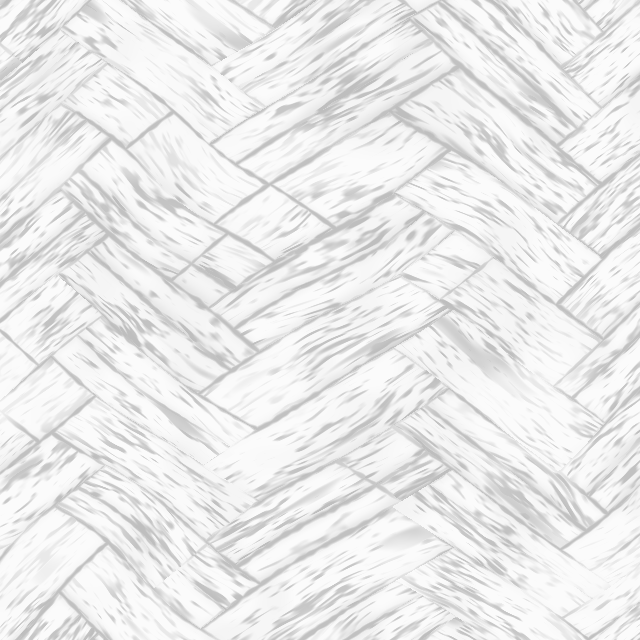
Give the GLSL for this texture, as a Shadertoy shader.

```glsl
// Pale, worn herringbone planks with fine streaked wood grain and grey seams.
#define REPEATS_DOWN 8.0    // planks per canvas height
#define PLANK_RATIO 3.0     // plank length in plank widths
#define SLOPE 0.75          // rise of the planks; gives two zigzags across
#define CENTER vec2(0.52, -0.04)
#define COLUMN_SWELL 0.03   // widens the middle column, narrows the outer ones
#define WOBBLE 0.035        // unevenness of the layout
#define SPLIT_CHANCE 0.38
#define SEAM_WIDTH 0.0055
#define GRAIN_AMOUNT 0.85
#define PALE vec3(0.985)
#define GREY vec3(0.745)

const float TAU = 6.2831853;

float hash(vec2 p) {
    vec3 q = fract(p.xyx * 0.1031);
    q += dot(q, q.yzx + 33.33);
    return fract((q.x + q.y) * q.z);
}

float noise(vec2 p) {
    vec2 i = floor(p), f = fract(p);
    f = f * f * (3.0 - 2.0 * f);
    return mix(mix(hash(i), hash(i + vec2(1, 0)), f.x),
               mix(hash(i + vec2(0, 1)), hash(i + vec2(1, 1)), f.x), f.y);
}

// Uneven canvas position, with columns of varied width.
vec2 warpLayout(vec2 p) {
    vec2 q = p - CENTER;
    q.x += 1.0 / 12.0 - COLUMN_SWELL * sin(TAU * q.x);
    return q + WOBBLE * (vec2(noise(p * 5.0), noise(p * 5.0 + 40.0)) - 0.5);
}

// Skewed herringbone: xy = position along and across the plank, zw = plank id.
vec4 herringbone(vec2 cell) {
    vec2 i = floor(cell), f = fract(cell);
    float m = mod(i.x - i.y, 2.0 * PLANK_RATIO);
    if (m < PLANK_RATIO)
        return vec4(m + f.x, f.y, i.x - m, i.y);
    float k = 2.0 * PLANK_RATIO - 1.0 - m;
    return vec4(k + f.y, f.x, i.x + 60.0, i.y - k + 90.0);
}

// Narrows the span around x at a random cut; returns 1 beyond the cut.
float splitSpan(float x, float cut, bool isSplit, inout vec2 span) {
    if (!isSplit) return 0.0;
    if (x < cut) { span.y = cut; return 0.0; }
    span.x = cut;
    return 1.0;
}

// Streaks along x: long strokes, thin fibres and short dashes.
float woodGrain(vec2 p, vec2 seed) {
    vec2 q = p + seed * 7.31;
    q.y += 0.05 * noise(q * vec2(5.0, 8.0)) + 0.008 * noise(q * vec2(16.0, 24.0));
    float fibres = noise(q * vec2(17.0, 145.0));
    float dashes = noise(q * vec2(48.0, 245.0));
    float patches = noise(q * vec2(7.0, 20.0)) - 0.5;
    float streaks = smoothstep(0.49, 0.82, 0.48 * fibres + 0.52 * dashes + 0.22 * patches);
    float strokes = smoothstep(0.8, 0.97, noise(q * vec2(6.0, 62.0) + 11.0));
    return max(streaks, 0.8 * strokes);
}

void mainImage(out vec4 fragColor, in vec2 fragCoord) {
    vec2 uv = fragCoord / iResolution.y;
    float pixel = 1.0 / iResolution.y;
    vec2 p = warpLayout(uv);
    vec2 cell = REPEATS_DOWN * vec2(p.y + SLOPE * p.x, p.y - SLOPE * p.x);

    // Plank layout, with some planks cut lengthwise or crosswise
    vec4 plank = herringbone(cell);
    vec2 id = plank.zw + 100.0;
    float wear = hash(id + 3.0);
    vec2 along = vec2(0.0, PLANK_RATIO), across = vec2(0.0, 1.0);
    float partA = splitSpan(plank.x, mix(0.7, 2.3, hash(id + 5.0)),
                            hash(id + 9.0) < SPLIT_CHANCE, along);
    float partB = splitSpan(plank.y, mix(0.35, 0.65, hash(id + 13.0)),
                            hash(id + 17.0) < SPLIT_CHANCE, across);
    vec2 seed = id + vec2(partA, partB) * 0.37;

    // Distances to the sides and ends, in canvas units
    float unit = 0.8 / REPEATS_DOWN;
    float lower = (plank.y - across.x) * unit;
    float side = min(lower, (across.y - plank.y) * unit);
    float end = min(plank.x - along.x, along.y - plank.x) * unit;
    float edge = min(side, end);

    // Broken seams, heavier on some planks
    float rough = noise(uv * 90.0);
    float presence = noise(uv * 11.0 + 70.0);
    float width = SEAM_WIDTH * (0.1 + wear * 0.55 + presence * 0.5);
    float seam = 1.0 - smoothstep(width * 0.2, width + pixel, edge + 0.003 * (rough - 0.5));
    seam *= smoothstep(0.1, 0.75, presence + 0.35 * wear);

    // Soft shade beside the seams and pale worn areas
    float shade = 0.25 * wear * (1.0 - smoothstep(0.0, 0.022, lower));
    shade += 0.2 * (1.0 - smoothstep(0.0, 0.014, edge)) * presence;
    shade += 0.1 * smoothstep(0.45, 0.85, noise(uv * 14.0 + 25.0));
    float faded = smoothstep(0.58, 0.85, noise(uv * 8.0 + 130.0));
    float grain = woodGrain(plank.xy / REPEATS_DOWN, seed);
    float tone = (GRAIN_AMOUNT * grain + shade) * (1.0 - 0.65 * faded);
    tone = max(tone, 0.95 * seam);

    fragColor = vec4(mix(PALE, GREY, clamp(tone, 0.0, 1.0)), 1.0);
}
```
